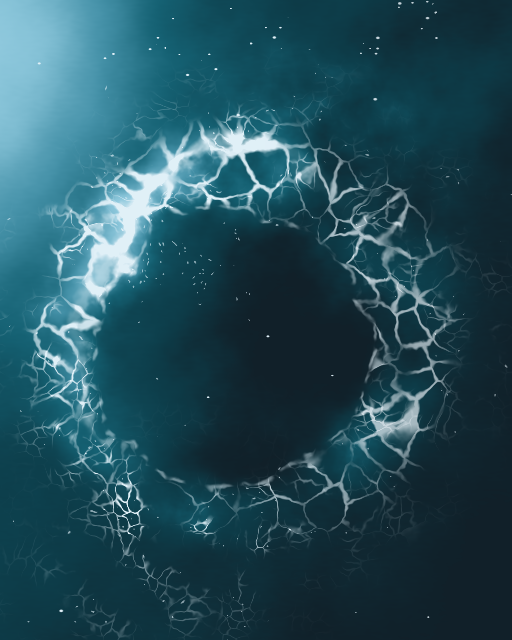
This texture is drawn by a Shadertoy shader. Its source:

```glsl
// Aerial view of a ring of sea foam around a dark pool, lit from the upper left.
// Two offset circles bound the ring; warped cell borders make the foam lace,
// and gradient noise shapes the water tone, the mist and the loose flecks.

#define POOL_CENTER vec2(0.362, 0.457)
#define POOL_RADIUS 0.218
#define RIM_CENTER vec2(0.385, 0.473)
#define RIM_RADIUS 0.338
#define HUB vec2(0.390, 0.492)
#define LACE_SCALE 21.0
#define FINE_SCALE 46.0
#define WARP 0.052
#define MIST 0.50
#define FOAM_COLOR vec3(0.88, 0.94, 0.97)

vec2 hash2(vec2 p) {
    vec3 q = fract(p.xyx * vec3(0.1031, 0.1030, 0.0973));
    q += dot(q, q.yzx + 33.33);
    return fract((q.xx + q.yz) * q.zy);
}

float gradDot(vec2 cell, vec2 offset) {
    float a = 6.2832 * hash2(cell).x;
    return dot(vec2(cos(a), sin(a)), offset);
}

float gradientNoise(vec2 p) {
    vec2 i = floor(p), f = fract(p);
    vec2 u = f * f * f * (f * (f * 6.0 - 15.0) + 10.0);
    vec2 e = vec2(1.0, 0.0);
    return mix(mix(gradDot(i, f), gradDot(i + e, f - e), u.x),
               mix(gradDot(i + e.yx, f - e.yx), gradDot(i + 1.0, f - 1.0), u.x), u.y);
}

float fbm(vec2 p) {
    float sum = 0.0, amp = 0.6;
    for (int i = 0; i < 5; i++) {
        sum += amp * gradientNoise(p);
        p = mat2(1.6, 1.2, -1.2, 1.6) * p + 7.3;
        amp *= 0.5;
    }
    return sum;
}

// Gap between the two nearest cell seeds: zero along cell borders.
float web(vec2 p) {
    vec2 cell = floor(p), f = fract(p);
    float near = 9.0, next = 9.0;
    for (int y = -1; y <= 1; y++)
    for (int x = -1; x <= 1; x++) {
        vec2 g = vec2(x, y);
        float d = length(g + hash2(cell + g + 40.0) - f);
        next = min(next, max(near, d));
        near = min(near, d);
    }
    return next - near;
}

float fade(float lo, float hi, float x) { return 1.0 - smoothstep(lo, hi, x); }

float blob(vec2 p, vec2 center, vec2 size) {
    vec2 d = (p - center) / size;
    return exp(-dot(d, d));
}

float lobe(float angle, float degrees, float sharpness) {
    return exp(sharpness * (cos(angle - radians(degrees)) - 1.0));
}

float flecks(vec2 p, float scale, float chance) {
    vec2 g = p * scale, cell = floor(g);
    vec2 pick = hash2(cell + 57.0);
    float size = 0.16 + 0.22 * pick.y;
    float d = length(fract(g) - 0.3 - 0.4 * hash2(cell));
    return fade(size * 0.3, size, d) * step(pick.x, chance);
}

vec3 waterColor(float tone) {
    vec3 c = mix(vec3(0.065, 0.125, 0.16), vec3(0.05, 0.24, 0.29), smoothstep(0.0, 0.27, tone));
    c = mix(c, vec3(0.08, 0.38, 0.45), smoothstep(0.22, 0.52, tone));
    c = mix(c, vec3(0.27, 0.57, 0.66), smoothstep(0.46, 0.78, tone));
    c = mix(c, vec3(0.55, 0.78, 0.86), smoothstep(0.70, 1.05, tone));
    return mix(c, FOAM_COLOR, smoothstep(1.0, 1.5, tone));
}

void mainImage(out vec4 fragColor, in vec2 fragCoord) {
    vec2 p = fragCoord / iResolution.y;
    float aa = 1.2 / iResolution.y;
    float cloud = fbm(p * 5.0 + 11.0), detail = fbm(p * 13.0 + 2.0);
    vec2 q = p + WARP * vec2(fbm(p * 8.0 + 4.0), fbm(p * 8.0 + 31.0));

    // Ring coordinates: t runs from 0 at the pool edge to 1 at the outer rim.
    float inner = length(q - POOL_CENTER) - POOL_RADIUS;
    float outer = RIM_RADIUS - length(q - RIM_CENTER);
    float t = inner / (inner + outer);
    vec2 spoke = q - HUB;
    float angle = atan(spoke.y, spoke.x);
    float sunny = lobe(angle, 133.0, 4.5);
    float energy = 0.36 + 0.62 * sunny + 0.25 * lobe(angle, 95.0, 14.0) + 0.28 * lobe(angle, 188.0, 9.0)
                 + 0.24 * lobe(angle, 20.0, 3.0) + 0.22 * lobe(angle, 325.0, 18.0) - 0.12 * lobe(angle, 268.0, 6.0);
    float crestRadius = 0.268 - 0.015 * cos(angle - 1.05) + 0.035 * lobe(angle, 98.0, 22.0) - 0.022 * lobe(angle, 152.0, 9.0);
    float crestGap = abs(length(spoke) - crestRadius + 0.03 * detail);
    float crest = exp(-pow(crestGap / 0.026, 2.0));

    // Water: skylight from the upper left, a dark pool, mist around the ring.
    float tone = 0.21 - 0.29 * p.x + 0.15 * p.y + 0.68 * blob(p, vec2(-0.02, 0.90), vec2(0.26, 0.38));
    float pool = 0.03 + 0.27 * fade(0.20, 0.47, p.x + 0.25 * (0.5 - p.y)) + 0.1 * cloud;
    tone = mix(pool, tone, smoothstep(-0.25, 0.45, t));
    tone += cloud * (0.10 + 0.20 * blob(p, vec2(0.52, 0.78), vec2(0.30, 0.25)));
    float mist = exp(-pow((t - 0.42) / 0.5, 2.0)) * clamp(0.6 + 1.1 * cloud + 0.7 * detail, 0.0, 1.4);
    tone += MIST * mist * (energy - 0.08) * (1.0 - 0.4 * smoothstep(0.45, 0.62, p.x));
    tone += 0.36 * exp(-pow(crestGap / 0.04, 2.0)) * sunny;
    tone += 0.26 * (blob(p, vec2(0.30, 0.205), vec2(0.07, 0.05)) + blob(p, vec2(0.55, 0.29), vec2(0.05))) * (0.8 + detail);
    tone += 0.16 * blob(p, vec2(0.54, 0.83), vec2(0.16, 0.08)) * (0.7 + 2.0 * detail);
    tone += 0.012 * gradientNoise(p * vec2(60.0, 190.0));

    // Foam: broad lace, fine threads, the bright crest and the pool's beaded edge.
    float band = smoothstep(-0.04, 0.10, t) * fade(0.75, 1.12, t);
    float patches = smoothstep(-0.32, 0.22, fbm(p * 10.0 + 3.0) + 0.35 * (energy - 0.45));
    float width = 0.025 + 0.13 * energy * patches + 0.24 * crest * energy * energy;
    float foam = band * patches * fade(width * 0.25, width + aa * LACE_SCALE, web(q * LACE_SCALE)) * (0.45 + 0.6 * energy);
    float fringe = smoothstep(-0.08, 0.25, t) * fade(0.8, 1.9, t) * (0.25 + 0.5 * fade(0.25, 0.55, p.x));
    fringe += 0.5 * blob(p, vec2(0.24, 0.11), vec2(0.16, 0.14));
    float threads = fade(0.0, 0.14 + aa * 20.0, web((q + 0.012 * detail) * FINE_SCALE));
    foam += threads * (fringe + 0.35 * band) * smoothstep(-0.05, 0.35, detail + 0.2 * cloud) * 0.9;
    foam += sunny * fade(0.002, 0.017 + 0.022 * detail, crestGap) * 0.85;
    foam += fade(0.0005, 0.003 + aa, abs(inner)) * smoothstep(-0.15, 0.25, gradientNoise(p * 45.0)) * 0.45;

    // Loose flecks: in the pool, around the ring, and glints along the top.
    float spray = 0.30 * blob(p, vec2(0.29, 0.58), vec2(0.08, 0.08)) + 0.10 * fringe;
    foam += 0.6 * flecks(q, 150.0, spray * smoothstep(-0.2, 0.25, detail));
    float glints = blob(p, vec2(0.57, 0.96), vec2(0.22, 0.055)) + 0.6 * blob(p, vec2(0.17, 0.91), vec2(0.14, 0.03));
    foam += flecks(p * vec2(0.7, 1.0), 125.0, 0.35 * glints * smoothstep(-0.05, 0.3, detail));

    vec3 foamTint = FOAM_COLOR * (1.0 - 0.14 * smoothstep(0.4, 0.7, p.x));
    fragColor = vec4(mix(waterColor(tone), foamTint, clamp(foam, 0.0, 1.0)), 1.0);
}
```
